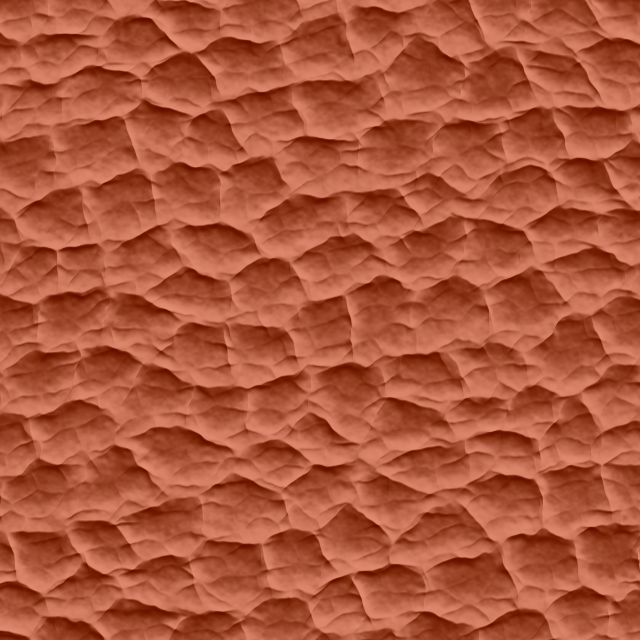
Write a Shadertoy shader that draws this texture.

```glsl
// Soft terracotta leather with a pebbled, wrinkled grain.
// Staggered Voronoi cells become rounded domes; the height field is lit from
// below, so the top of each pebble is shaded and its creases glow.

const vec3  BASE_COLOR   = vec3(0.680, 0.342, 0.236);
const vec3  SHADE_COLOR  = vec3(0.106, 0.106, 0.109); // change per unit of shade
const vec2  LIGHT_DIR    = vec2(-0.28, -0.96);
const vec2  PEBBLE_COUNT = vec2(9.2, 11.8);   // cells per canvas height
const vec2  WRINKLE_COUNT = vec2(17.0, 27.0);
const float GRAIN_ANGLE  = 0.17;
const float STAGGER      = 0.5;
const float JITTER       = 0.66;
const float WALL_STEEP   = 7.0;    // falloff of a pebble toward its crease
const float WALL_VARY    = 3.5;
const float WALL_TILT    = 2.4;    // steeper at the top, gentler below
const float WRINKLE_AMP  = 0.34;
const float PORE_AMP     = 0.065;
const float SLOPE_GAIN   = 0.074;
const float CREASE_GLOW  = 1.7;
const float DYE_AMP      = 0.45;
const float FLECK_AMP    = 0.50;
const float LIGHT_STEP   = 0.0020;
const float DARK_LIMIT   = 3.1;
const float BRIGHT_LIMIT = 2.1;

vec2 hash2(vec2 p) {
    vec3 q = fract(p.xyx * vec3(0.1031, 0.1030, 0.0973));
    q += dot(q, q.yzx + 33.33);
    return fract((q.xx + q.yz) * q.zy);
}

float noise(vec2 p) {
    vec2 i = floor(p), f = fract(p);
    f = f * f * (3.0 - 2.0 * f);
    float low  = mix(hash2(i).x, hash2(i + vec2(1, 0)).x, f.x);
    float high = mix(hash2(i + vec2(0, 1)).x, hash2(i + vec2(1, 1)).x, f.x);
    return mix(low, high, f.y) - 0.5;
}

float fbm(vec2 p) {
    float sum = 0.0, amp = 1.0;
    for (int i = 0; i < 3; i++) {
        sum += amp * noise(p);
        p = mat2(1.6, 1.2, -1.2, 1.6) * p + 17.3;
        amp *= 0.5;
    }
    return sum;
}

// Jittered cell centre; odd rows are shifted like scales
vec2 cellCenter(vec2 id) {
    float shift = STAGGER * (mod(id.y, 2.0) - 0.5);
    return id + 0.5 + vec2(shift, 0.0) + JITTER * (hash2(id) - 0.5);
}

// Dome height: 0 along the creases, close to 1 inside each cell
float pebbles(vec2 p) {
    vec2 home = floor(p), nearestId = home, center = p;
    float best = 1e3;
    for (int y = -1; y <= 1; y++)
    for (int x = -1; x <= 1; x++) {
        vec2 id = home + vec2(x, y);
        vec2 c = cellCenter(id);
        float d = dot(c - p, c - p);
        if (d < best) { best = d; nearestId = id; center = c; }
    }
    float height = 1.0;
    for (int y = -2; y <= 2; y++)
    for (int x = -2; x <= 2; x++) {
        if (x == 0 && y == 0) continue;
        vec2 id = nearestId + vec2(x, y);
        vec2 c = cellCenter(id);
        vec2 toward = normalize(c - center);
        float border = max(dot(0.5 * (c + center) - p, toward), 0.0);
        float steep = WALL_STEEP + WALL_TILT * toward.y
                    + WALL_VARY * (hash2(id + nearestId + 71.0).x - 0.5);
        height *= 1.0 - exp(-steep * border);
    }
    return height;
}

// x: full surface height, y: height of the large pebbles alone
vec2 leather(vec2 uv) {
    float c = cos(GRAIN_ANGLE), s = sin(GRAIN_ANGLE);
    vec2 p = mat2(c, -s, s, c) * uv;
    p += 0.040 * vec2(noise(uv * 5.0), noise(uv * 5.0 + 31.0));
    p += 0.012 * vec2(fbm(uv * 24.0 + 9.0), fbm(uv * 24.0 + 53.0));
    float pebble = pebbles(p * PEBBLE_COUNT + 20.0);
    float wrinkle = pebbles(p * WRINKLE_COUNT + 90.0);
    float pore = fbm(uv * vec2(42.0, 50.0) + 5.0);
    float height = pebble + WRINKLE_AMP * wrinkle * (1.0 - 0.95 * pebble)
                 + PORE_AMP * pore;
    return vec2(height, pebble);
}

void mainImage(out vec4 fragColor, in vec2 fragCoord) {
    vec2 uv = fragCoord / iResolution.y;

    // Slope along the light direction
    vec2 lit = leather(uv + LIGHT_DIR * LIGHT_STEP);
    vec2 far = leather(uv - LIGHT_DIR * LIGHT_STEP);
    float slope = (far.x - lit.x) / (2.0 * LIGHT_STEP);
    float pebble = 0.5 * (lit.y + far.y);

    // Directional shade, pale creases, uneven dye and fine flecks
    float shade = SLOPE_GAIN * slope + CREASE_GLOW * (0.42 - pebble);
    shade += DYE_AMP * fbm(uv * 7.0 + 40.0);
    shade += FLECK_AMP * (noise(uv * 130.0) + 0.6 * noise(uv * 210.0 + 7.0));

    // Soft limits keep deep shadows and highlights in range
    float limit = shade < 0.0 ? DARK_LIMIT : BRIGHT_LIMIT;
    shade /= sqrt(1.0 + shade * shade / (limit * limit));

    fragColor = vec4(clamp(BASE_COLOR + SHADE_COLOR * shade, 0.0, 1.0), 1.0);
}
```
